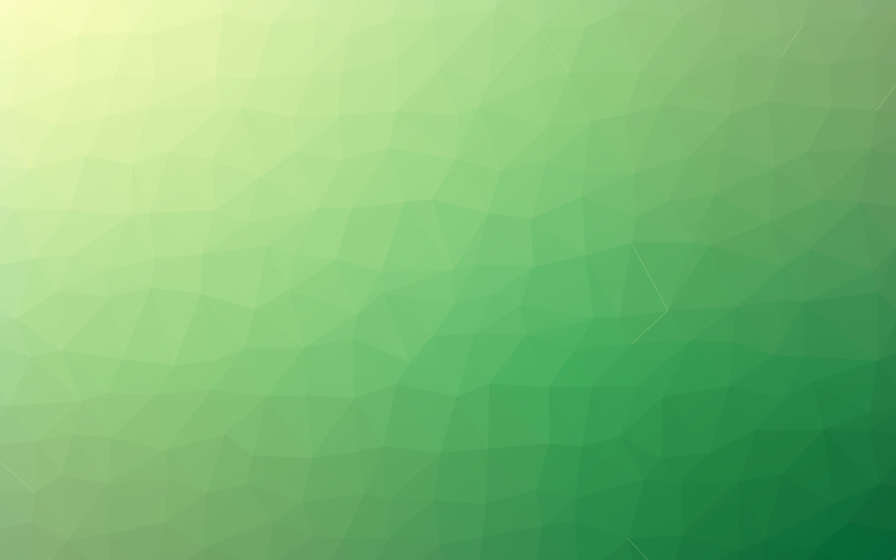
A Shadertoy shader for this background:

```glsl
// Low-poly mesh shading from pale yellow (top left) to deep green (bottom right).
// A jittered grid is split into triangles along each cell's better diagonal; every
// facet averages a horizontal and a vertical colour ramp in a perceptual space.

const float ROWS = 12.0;                     // mesh cells per canvas height
const float JITTER = 0.70;                   // vertex scatter, share of a cell
const vec2  RAMP_MARGIN = vec2(0.08, 0.12);  // ramp share lying beyond the canvas
const float FLATNESS = 0.8;                  // 1 = one colour per facet
const float SEAM_CHANCE = 0.05;              // share of cells with a pale hairline
const float SEAM_HALF_WIDTH = 0.008;         // in cells
const float SEAM_STRENGTH = 0.28;
const vec3  SEAM_COLOR = vec3(0.80, 0.93, 0.62);

const int STOPS = 9;
const vec3 RAMP[STOPS] = vec3[STOPS](
    vec3(1.00, 1.00, 0.90), vec3(0.97, 0.99, 0.73), vec3(0.85, 0.94, 0.64),
    vec3(0.68, 0.87, 0.56), vec3(0.47, 0.78, 0.47), vec3(0.25, 0.67, 0.36),
    vec3(0.14, 0.52, 0.26), vec3(0.00, 0.41, 0.22), vec3(0.00, 0.27, 0.16));

// Columns map linear red, green and blue to white-relative XYZ
const mat3 RGB_TO_XYZ = mat3(0.434, 0.213, 0.018,
                             0.376, 0.715, 0.109,
                             0.190, 0.072, 0.873);

vec2 hash22(vec2 p) {
    vec3 q = fract(p.xyx * vec3(0.1031, 0.1030, 0.0973));
    q += dot(q, q.yzx + 33.33);
    return fract((q.xx + q.yz) * q.zy);
}

float cross2(vec2 a, vec2 b) { return a.x * b.y - a.y * b.x; }

// Cube-root XYZ: mixing here equals mixing in Lab
vec3 toPerceptual(vec3 rgb) {
    return pow(RGB_TO_XYZ * pow(rgb, vec3(2.2)), vec3(1.0 / 3.0));
}

vec3 fromPerceptual(vec3 c) {
    vec3 linearRgb = inverse(RGB_TO_XYZ) * (c * c * c);
    return pow(clamp(linearRgb, 0.0, 1.0), vec3(1.0 / 2.2));
}

vec3 ramp(float t) {
    float s = clamp(t, 0.0, 1.0) * float(STOPS - 1);
    int i = min(int(s), STOPS - 2);
    return mix(toPerceptual(RAMP[i]), toPerceptual(RAMP[i + 1]), s - float(i));
}

vec3 gradientColor(vec2 uv) {
    vec2 t = mix(RAMP_MARGIN, 1.0 - RAMP_MARGIN, vec2(uv.x, 1.0 - uv.y));
    return fromPerceptual(0.5 * (ramp(t.x) + ramp(t.y)));
}

vec2 meshVertex(vec2 id) {
    return id + 0.5 + JITTER * (hash22(id + 17.0) - 0.5);
}

// Distance to the left of edge a-b
float edgeSide(vec2 p, vec2 a, vec2 b) {
    return cross2(normalize(b - a), p - a);
}

float triangleInside(vec2 p, vec2 a, vec2 b, vec2 c) {
    return min(edgeSide(p, a, b), min(edgeSide(p, b, c), edgeSide(p, c, a)));
}

float segmentDistance(vec2 p, vec2 a, vec2 b) {
    vec2 ab = b - a;
    return length(p - a - ab * clamp(dot(p - a, ab) / dot(ab, ab), 0.0, 1.0));
}

// Delaunay test: true when diagonal a-c suits the counter-clockwise quad
bool splitsAlongAC(vec2 a, vec2 b, vec2 c, vec2 d) {
    return cross2(c - b, a - b) * dot(a - d, c - d)
         + dot(c - b, a - b) * cross2(a - d, c - d) >= 0.0;
}

void mainImage(out vec4 fragColor, in vec2 fragCoord) {
    float pixel = ROWS / iResolution.y;
    vec2 p = fragCoord * pixel;
    vec2 extent = iResolution.xy * pixel;
    vec2 home = floor(p - 0.5);
    vec4 sum = vec4(0.0);
    float seam = 0.0;

    for (int y = -1; y <= 1; y++)
    for (int x = -1; x <= 1; x++) {
        vec2 id = home + vec2(x, y);
        vec2 a = meshVertex(id);
        vec2 b = meshVertex(id + vec2(1, 0));
        vec2 c = meshVertex(id + vec2(1, 1));
        vec2 d = meshVertex(id + vec2(0, 1));
        if (!splitsAlongAC(a, b, c, d)) {
            vec2 first = a;
            a = b; b = c; c = d; d = first;
        }

        // Two facets, blended by their pixel coverage
        for (int k = 0; k < 2; k++) {
            vec2 u = k == 0 ? b : c;
            vec2 v = k == 0 ? c : d;
            float cover = clamp(0.5 + triangleInside(p, a, u, v) / pixel, 0.0, 1.0);
            if (cover > 0.0) {
                vec2 shadePoint = mix(p, (a + u + v) / 3.0, FLATNESS);
                sum += cover * vec4(gradientColor(shadePoint / extent), 1.0);
            }
        }

        // Occasional pale hairline on the shared diagonal
        if (hash22(id + 71.0).x < SEAM_CHANCE) {
            float gap = SEAM_HALF_WIDTH - segmentDistance(p, a, c);
            seam = max(seam, clamp(0.5 + gap / pixel, 0.0, 1.0));
        }
    }

    vec3 color = sum.rgb / max(sum.a, 0.001);
    fragColor = vec4(mix(color, SEAM_COLOR, seam * SEAM_STRENGTH), 1.0);
}
```
